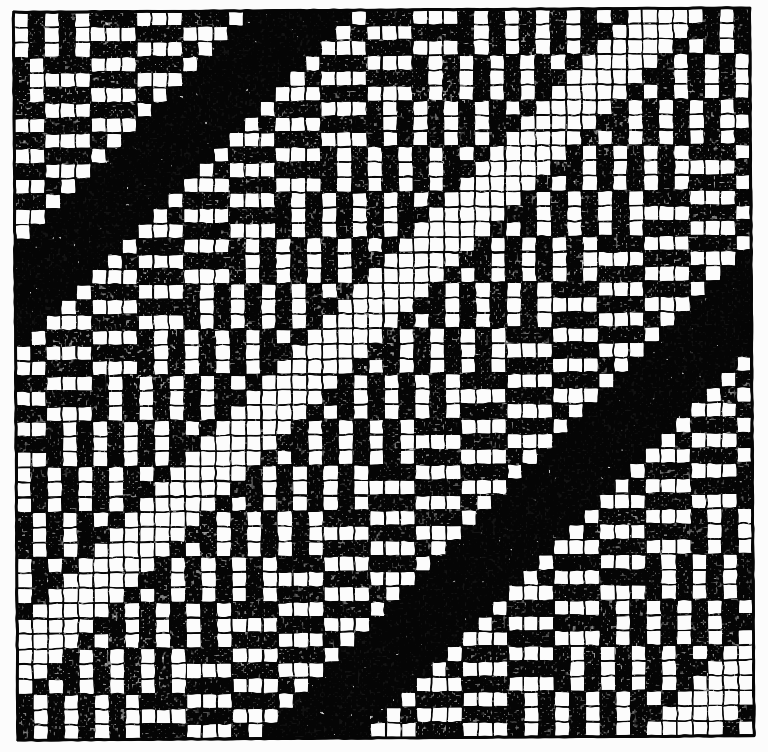
This pattern is drawn by a Shadertoy shader. Its source:

```glsl
// A 48 by 48 weave draft: inked squares form three-cell upright and level bars
// that alternate in diagonal zones, crossed by solid dark and light diagonal bands.
// Each square is decided by integer arithmetic, then drawn with worn, speckled ink.

#define CELLS 48.0
#define CENTER vec2(0.5103, 0.5027)
#define SIZE vec2(0.979, 0.968)
#define TILT 0.006
#define THIN_LINE 0.045
#define HEAVY_LINE 0.075
#define FRAME 0.10
#define WOBBLE 0.09
#define SPECKLE 0.55
#define INK vec3(0.02)
#define PAPER vec3(0.99)

float hash(vec2 p) {
    vec3 h = fract(vec3(p.xyx) * 0.1031);
    h += dot(h, h.yzx + 33.33);
    return fract((h.x + h.y) * h.z);
}

float noise(vec2 p) {
    vec2 i = floor(p), f = fract(p);
    f = f * f * (3.0 - 2.0 * f);
    vec2 e = vec2(1.0, 0.0);
    return mix(mix(hash(i), hash(i + e.xy), f.x),
               mix(hash(i + e.yx), hash(i + e.xx), f.x), f.y);
}

// Light square of the draft; column from the left, row from the top
bool isLight(ivec2 cell) {
    int s = (cell.x + cell.y) % 48;
    int fromLight = abs(s - 42), fromDark = abs(s - 18);

    // Diagonal bands, each outlined by one contrasting step
    if (fromLight <= 3) return fromLight < 3;
    if (fromDark <= 4) return fromDark == 4;

    // Three-cell bars: upright in half of the diagonal zones, level in the rest
    int blockCol = (cell.x + 1) / 3, blockRow = cell.y / 3;
    bool upright = (blockCol + blockRow + 6) % 16 < 8;
    return upright ? (cell.x + blockRow) % 2 == 0
                   : (cell.y + blockCol) % 2 == 1;
}

float boxDistance(vec2 p, vec2 halfSize) {
    vec2 d = abs(p) - halfSize;
    return length(max(d, 0.0)) + min(max(d.x, d.y), 0.0);
}

void mainImage(out vec4 fragColor, in vec2 fragCoord) {
    // Slightly tilted grid coordinates, measured in cells
    vec2 p = fragCoord / iResolution.y - CENTER;
    float c = cos(TILT), s = sin(TILT);
    p = vec2(c * p.x + s * p.y, c * p.y - s * p.x);
    vec2 grid = (vec2(p.x, -p.y) / SIZE + 0.5) * CELLS;
    float pixel = CELLS / (SIZE.y * iResolution.y);

    // Uneven printed edges
    vec2 wobble = vec2(noise(grid * 2.3), noise(grid * 2.3 + 71.0)) - 0.5;
    vec2 inked = grid + WOBBLE * wobble;
    vec2 cell = clamp(floor(inked), 0.0, CELLS - 1.0);
    ivec2 id = ivec2(cell);

    // Light squares, slightly varied in size, with rounded corners
    float inset = THIN_LINE + 0.025 * hash(cell + 9.0);
    float square = boxDistance(inked - cell - 0.5, vec2(0.44 - inset)) - 0.06;
    float light = isLight(id) ? smoothstep(0.5, -0.5, square / pixel) : 0.0;

    // Heavier rule after every eighth square
    vec2 rule = abs(mod(inked + 4.0, 8.0) - 4.0);
    light *= smoothstep(-0.5, 0.5, (min(rule.x, rule.y) - HEAVY_LINE) / pixel);

    // Pale specks in the ink, sparse in the solid dark band
    float band = abs(float((id.x + id.y) % 48) - 18.0);
    float density = band < 4.0 ? 0.12 : 0.5 + 0.7 * noise(grid * 0.35);
    float speck = smoothstep(0.68, 0.98, noise(grid * 8.0 + 13.0));
    float wear = SPECKLE * density * speck;
    wear = max(wear, 0.8 * smoothstep(0.975, 0.99, hash(floor(grid * 7.0))) * speck);

    // Frame and surrounding paper
    float edge = boxDistance(grid - 0.5 * CELLS + 0.5 * WOBBLE * wobble, vec2(0.5 * CELLS));
    float frame = smoothstep(0.5, -0.5, (abs(edge) - FRAME) / pixel);
    float tone = mix(max(light, wear), 1.0, smoothstep(-0.5, 0.5, edge / pixel));
    tone *= 1.0 - frame;

    fragColor = vec4(mix(INK, PAPER, clamp(tone, 0.0, 1.0)), 1.0);
}
```
